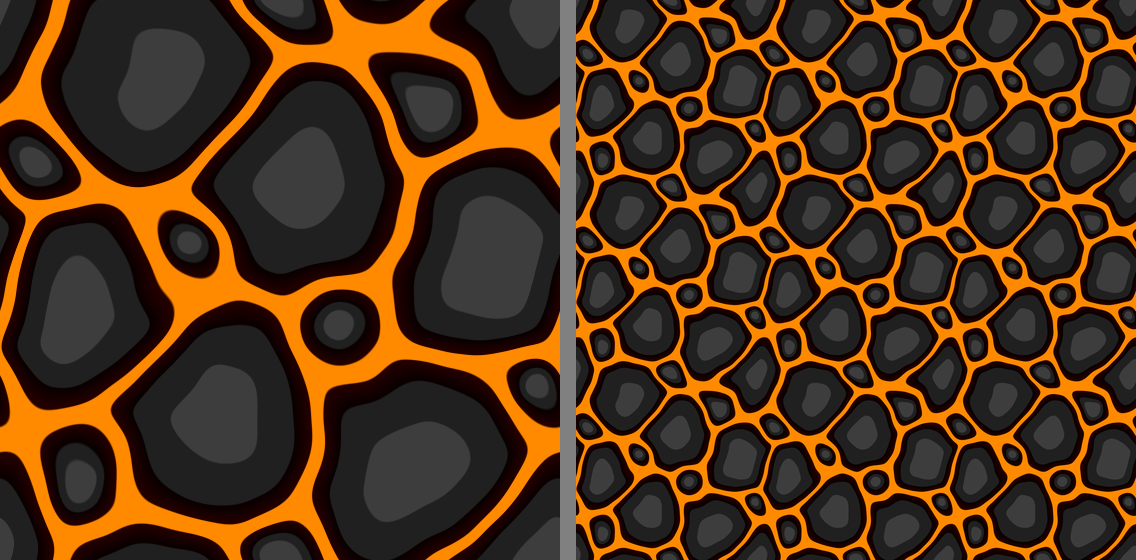
Left: one tile. Right: repeated 3 by 3.
Write a WebGL 2 fragment shader that draws this texture.

```glsl
#version 300 es
precision highp float;
// Dark rounded slabs and pebbles of cooled crust, parted by glowing lava channels; tiles seamlessly.
uniform vec2 u_resolution;
out vec4 fragColor;

const int SPAN = 6;                   // lattice window searched along each axis
const int STONES = 2 * SPAN * SPAN;   // one slab and one pebble per lattice cell

vec2 hash2(vec2 p) {
    return fract(sin(vec2(dot(p, vec2(127.1, 311.7)), dot(p, vec2(269.5, 183.3)))) * 43758.5);
}

// Gradient noise that wraps after "period" cells
float corner(vec2 cell, vec2 offset, float period) {
    float angle = 6.2832 * hash2(mod(cell, period) + period).x;
    return dot(vec2(cos(angle), sin(angle)), offset);
}

float gradientNoise(vec2 p, float period) {
    p *= period;
    vec2 c = floor(p), f = p - c;
    vec2 s = f * f * f * (f * (f * 6.0 - 15.0) + 10.0);
    vec2 e = vec2(1, 0);
    return mix(mix(corner(c, f, period), corner(c + e, f - e, period), s.x),
               mix(corner(c + e.yx, f - e.yx, period), corner(c + 1.0, f - 1.0, period), s.x), s.y);
}

vec2 noise2(vec2 p, float period) {
    return vec2(gradientNoise(p, period), gradientNoise(p + vec2(0.37, 0.61), period));
}

// Skewed lattice with seven sites per tile; equal ids repeat from tile to tile
float siteId(vec2 cell) {
    return mod(2.0 * cell.x + cell.y, 7.0);
}

vec2 slabCentre(vec2 cell) {
    vec2 jitter = hash2(vec2(siteId(cell), 41.0)) - 0.5;
    return (cell.x * vec2(2, -1) + cell.y * vec2(1, 3)) / 7.0 + 0.13 * jitter;
}

// A pebble sits where four slabs meet; z is its handicap in the contest for space
vec3 pebble(vec2 cell) {
    vec2 a = slabCentre(cell), b = slabCentre(cell + vec2(1, 0));
    vec2 c = slabCentre(cell + vec2(0, 1)), d = slabCentre(cell + 1.0);
    vec2 centre = 0.25 * (a + b + c + d);
    float room = min(min(distance(centre, a), distance(centre, b)),
                     min(distance(centre, c), distance(centre, d)));
    float size = 0.09 + 0.05 * hash2(vec2(siteId(cell), 17.0)).x;
    return vec3(centre, room - size);
}

float reach(vec2 p, vec3 stone) {
    return distance(p, stone.xy) + stone.z;
}

// Distance from p, inside stone a, to its border with stone b
float border(vec2 p, vec3 a, vec3 b) {
    if (a.z == 0.0 && b.z == 0.0)
        return dot(p - 0.5 * (a.xy + b.xy), normalize(a.xy - b.xy));
    return 0.5 * (reach(p, b) - reach(p, a));
}

void main() {
    vec2 uv = gl_FragCoord.xy / u_resolution;
    float pixel = 0.75 / min(u_resolution.x, u_resolution.y);
    vec2 p = uv + 0.055 * noise2(uv, 4.0) + 0.009 * noise2(uv, 11.0);

    // Gather nearby stones and find the owner of this point
    vec3 stones[STONES];
    vec2 base = floor(vec2(3.0 * p.x - p.y, p.x + 2.0 * p.y));
    int owner = 0;
    float nearest = 9.0;
    for (int i = 0; i < STONES; i++) {
        int k = i / 2;
        vec2 cell = base + vec2(k % SPAN, k / SPAN) - 2.0;
        stones[i] = i % 2 == 0 ? vec3(slabCentre(cell), 0.0) : pebble(cell);
        float r = reach(p, stones[i]);
        if (r < nearest) {
            nearest = r;
            owner = i;
        }
    }

    // Smooth minimum of border distances, here (x) and at the owner's centre (y)
    vec3 own = stones[owner];
    vec2 sum = vec2(0);
    for (int i = 0; i < STONES; i++) {
        if (i == owner) continue;
        sum += exp(-vec2(border(p, own, stones[i]), border(own.xy, own, stones[i])) / 0.012);
    }
    vec2 depth = -0.012 * log(sum);

    // Layer limits scale down inside pebbles
    float lava = 0.012 + 0.005 * gradientNoise(uv + 0.23, 5.0);
    float thickness = max(depth.y - lava, 0.004);
    float scorch = min(0.029, 0.42 * thickness);
    float core = lava + 0.67 * thickness;

    // Lava, scorched rim, crust and paler core
    float inward = clamp((depth.x - lava) / scorch, 0.0, 1.0);
    vec3 rim = mix(vec3(0.15, 0, 0), vec3(0.03, 0, 0), inward);
    vec3 color = mix(vec3(1.0, 0.54, 0.0), rim, smoothstep(-pixel, pixel, depth.x - lava));
    color = mix(color, vec3(0.125), smoothstep(-pixel, pixel, depth.x - lava - scorch));
    color = mix(color, vec3(0.24), smoothstep(-pixel, pixel, depth.x - core));
    fragColor = vec4(color, 1.0);
}
```
